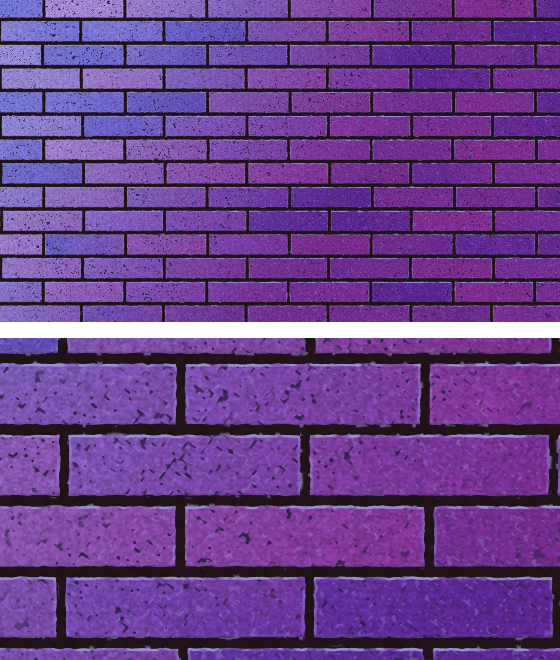
Top: the whole. Bottom: its middle third, enlarged.
Write a Shadertoy shader that draws this texture.

```glsl
const vec2 PITCH = vec2(0.255, 0.0736);      // brick plus joint, in canvas heights
const float FIRST_JOINT = 0.0602;            // first bed joint, down from the top
const float EVEN_SHIFT = 0.53;               // running bond offset, in bricks
const vec2 JOINT = vec2(0.0096, 0.0110);     // joint widths: upright, bed
const float JITTER = 0.022;                  // joint wander, in bricks
const float CORNER = 0.0012;
const float ROUGHNESS = 0.0028;
const float RIM_WIDTH = 0.0036;
const float PIT_LEVEL = 0.77;
const float SPECK_LEVEL = 0.74;
const float GRAIN = 0.20;

const vec3 MORTAR = vec3(0.125, 0.075, 0.095);
const vec3 LAVENDER = vec3(0.57, 0.53, 0.83);
const vec3 VIOLET = vec3(0.49, 0.37, 0.73);
const vec3 PLUM = vec3(0.445, 0.17, 0.565);
const vec3 RIM = vec3(0.60, 0.57, 0.85);
const vec3 PIT = vec3(0.18, 0.13, 0.28);
const vec3 BLUE_TINT = vec3(0.79, 0.86, 1.0);
const vec3 PINK_TINT = vec3(1.10, 1.0, 0.98);

float hash(vec2 p) {
    return fract(sin(dot(p, vec2(127.1, 311.7))) * 43758.55);
}

float noise(vec2 p) {
    vec2 i = floor(p), f = fract(p);
    f = f * f * (3.0 - 2.0 * f);
    return mix(mix(hash(i), hash(i + vec2(1, 0)), f.x),
               mix(hash(i + vec2(0, 1)), hash(i + vec2(1, 1)), f.x), f.y);
}

float fbm(vec2 p) {
    float sum = 0.0, amp = 0.5;
    for (int i = 0; i < 3; i++) {
        sum += amp * noise(p);
        p = p * 2.1 + 7.3;
        amp *= 0.5;
    }
    return sum / 0.875;
}

float roundBox(vec2 p, vec2 halfSize, float r) {
    vec2 q = abs(p) - halfSize + r;
    return length(max(q, 0.0)) + min(max(q.x, q.y), 0.0) - r;
}

float jointShift(vec2 id) {
    return (hash(id + 31.7) - 0.5) * JITTER;
}

// Light falling off from the upper left, across and down the wall
vec3 wallColor(vec2 uv) {
    float t = uv.x * 1.02 + (1.0 - uv.y) * 0.36;
    vec3 c = mix(LAVENDER, VIOLET, smoothstep(0.08, 0.55, t));
    return mix(c, PLUM, smoothstep(0.34, 0.92, t));
}

// Each brick leans to blue or pink, often unevenly along its length
vec3 brickTint(vec2 id, float along, vec2 p) {
    float tone = hash(id + 4.2);
    tone += (hash(id + 9.1) - 0.5) * (along - 0.5) * 0.4;
    tone += (fbm(p * 22.0) - 0.5) * 0.15;
    vec3 tint = mix(BLUE_TINT, vec3(1.0), smoothstep(0.04, 0.32, tone));
    tint = mix(tint, PINK_TINT, smoothstep(0.58, 0.92, tone));
    return tint * (0.97 + 0.06 * hash(id + 17.9));
}

void mainImage(out vec4 fragColor, in vec2 fragCoord) {
    float px = 1.0 / iResolution.y;
    vec2 p = fragCoord * px;
    vec2 uv = fragCoord / iResolution.xy;

    // Running bond grid, rows counted from the top
    float down = (1.0 - p.y - FIRST_JOINT) / PITCH.y + 1.0;
    float row = floor(down);
    float across = p.x / PITCH.x - EVEN_SHIFT * (1.0 - mod(row, 2.0));
    across += (hash(vec2(row, 2.6)) - 0.5) * JITTER;
    vec2 id = vec2(floor(across), row);
    vec2 cell = vec2(across - id.x, 1.0 - fract(down));

    // Brick outline between its two upright joints
    float left = jointShift(id);
    float right = 1.0 + jointShift(id + vec2(1, 0));
    vec2 q = (cell - vec2(0.5 * (left + right), 0.5)) * PITCH;
    vec2 halfSize = 0.5 * (vec2(right - left, 1.0) * PITCH - JOINT);
    float d = roundBox(q, halfSize, CORNER);
    d += (fbm(p * 120.0) - 0.5) * ROUGHNESS;

    // Fired clay face with grain, pale specks and small round pits
    vec3 brick = wallColor(uv) * brickTint(id, cell.x, p);
    float grain = 0.5 * noise(p * 260.0) + 0.5 * noise(p * 430.0 + 3.7);
    brick *= 1.0 + GRAIN * 2.0 * (grain - 0.5);
    mat2 turn = mat2(0.8, 0.6, -0.6, 0.8);
    float specks = noise(turn * p * 270.0 + 19.0);
    brick = mix(brick, RIM, 0.3 * smoothstep(SPECK_LEVEL, 0.9, specks));
    float pits = noise(turn * p * 215.0);
    float wear = mix(0.3, 0.95, smoothstep(0.3, 0.7, fbm(p * 12.0)));
    brick = mix(brick, PIT, smoothstep(PIT_LEVEL, 0.9, pits) * wear);

    // Pale chipped arris, strongest on top; thin shade underneath
    float band = smoothstep(-RIM_WIDTH, -RIM_WIDTH * 0.55, d);
    float top = smoothstep(-0.0045, -0.002, q.y - halfSize.y);
    float bottom = smoothstep(-0.004, -0.001, -q.y - halfSize.y);
    float chips = smoothstep(0.35, 0.6, fbm(p * 75.0 + 5.0));
    float rim = band * mix(0.45, 0.95, top) * (0.25 + 0.75 * chips);
    brick = mix(brick, RIM, rim * (1.0 - 0.75 * bottom));
    brick *= 1.0 - 0.12 * bottom;

    // Mortar with sparse pale crumbs near the bricks
    vec3 mortar = MORTAR * (0.9 + 0.2 * noise(p * 180.0));
    float crumbs = smoothstep(0.82, 0.9, noise(p * 120.0 + 11.0));
    mortar = mix(mortar, RIM, 0.65 * crumbs * smoothstep(0.004, 0.0, d));

    float cover = smoothstep(0.6 * px, -0.6 * px, d);
    fragColor = vec4(mix(mortar, brick, cover), 1.0);
}
```
